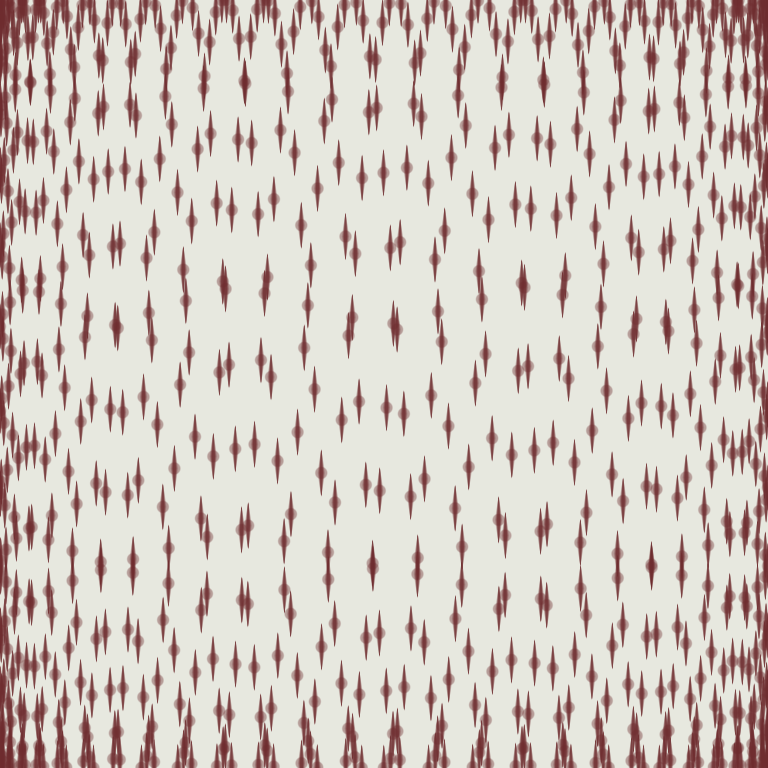
This pattern is drawn by a WebGL 1 fragment shader. Its source:

```glsl
precision highp float;
// Woven field of dark red spindles strung along a dense Lissajous curve on ivory.

#define X_STEP 0.8            // horizontal phase advance per spindle
#define Y_STEP 0.004          // vertical phase advance per spindle
#define X_PHASE 0.0518
#define Y_PHASE 1.6485
#define HALF_HEIGHT 0.0315    // spindle tip distance
#define HALF_WIDTH 0.0052     // spindle waist
#define BEAD_RADIUS 0.0078
#define BEAD_ALPHA 0.40
#define CORE_ALPHA 0.88
#define IVORY vec3(0.905, 0.910, 0.875)
#define WINE vec3(0.430, 0.170, 0.180)

uniform vec2 u_resolution;

const int MAX_SPINDLES = 140;

// Centre of spindle k on the curve.
vec2 spindleCentre(float k) {
  return 0.5 + 0.5 * vec2(sin(X_STEP * k + X_PHASE),
                          cos(Y_STEP * k + Y_PHASE));
}

// Opacity of a thin soft diamond.
float spindle(vec2 p, float blur) {
  float taper = max(1.0 - abs(p.y) / HALF_HEIGHT, 0.0);
  float width = HALF_WIDTH * taper;
  float body = 1.0 - smoothstep(width * 0.2, width + 0.5 * blur, abs(p.x));
  return CORE_ALPHA * body * smoothstep(0.0, 0.12, taper);
}

// Opacity of the pale disc around the waist.
float bead(vec2 p, float blur) {
  return BEAD_ALPHA * (1.0 - smoothstep(-blur, blur, length(p) - BEAD_RADIUS));
}

void main() {
  vec2 uv = gl_FragCoord.xy / u_resolution;
  float blur = 1.0 / min(u_resolution.x, u_resolution.y);

  // Only the spindles whose height range covers this pixel.
  float firstPhase = acos(clamp(2.0 * (uv.y + HALF_HEIGHT) - 1.0, -1.0, 1.0));
  float lastPhase = acos(clamp(2.0 * (uv.y - HALF_HEIGHT) - 1.0, -1.0, 1.0));
  float first = ceil((firstPhase - Y_PHASE) / Y_STEP);
  float last = floor((lastPhase - Y_PHASE) / Y_STEP);

  // Layer translucent ink.
  float clear = 1.0;
  for (int i = 0; i < MAX_SPINDLES; i++) {
    float k = first + float(i);
    if (k > last) break;
    vec2 p = uv - spindleCentre(k);
    clear *= (1.0 - bead(p, blur)) * (1.0 - spindle(p, blur));
  }

  gl_FragColor = vec4(mix(WINE, IVORY, clear), 1.0);
}
```
